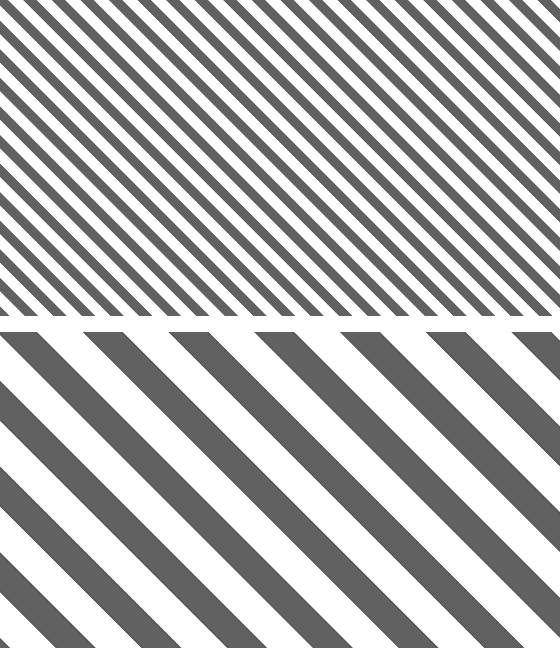
Top: the whole. Bottom: its middle third, enlarged.
Give the GLSL for this pattern, as a WebGL 1 fragment shader.

```glsl
precision highp float;

uniform vec2 u_resolution;

// Lengths are in canvas heights, measured along a horizontal line.
const float STRIPE_PERIOD = 0.09042;
const float STRIPE_SHARE  = 0.468;    // dark part of one period
const float STRIPE_CENTER = 0.3657;   // center of one stripe on the top edge
const float RIM_WIDTH     = 0.0026;   // slightly darker band inside each edge

const vec3 GROUND_COLOR = vec3(1.0);
const vec3 STRIPE_COLOR = vec3(0.38);
const vec3 RIM_COLOR    = vec3(0.35);

// Signed distance to the nearest stripe edge, negative inside the stripe.
float stripeDistance(vec2 p) {
  float along = p.x + p.y - 1.0 - STRIPE_CENTER;
  float fromCenter = abs(fract(along / STRIPE_PERIOD + 0.5) - 0.5) * STRIPE_PERIOD;
  return fromCenter - 0.5 * STRIPE_SHARE * STRIPE_PERIOD;
}

// Antialiased coverage of the region where the distance is negative.
float coverage(float distance, float pixel) {
  return clamp(0.5 - distance / pixel, 0.0, 1.0);
}

void main() {
  vec2 p = gl_FragCoord.xy / u_resolution.y;
  float pixel = 1.0 / u_resolution.y;
  float edge = stripeDistance(p);

  // Diagonal stripe with its rim, laid over the ground.
  vec3 stripe = mix(RIM_COLOR, STRIPE_COLOR, coverage(edge + RIM_WIDTH, pixel));
  vec3 color = mix(GROUND_COLOR, stripe, coverage(edge, pixel));

  gl_FragColor = vec4(color, 1.0);
}
```
